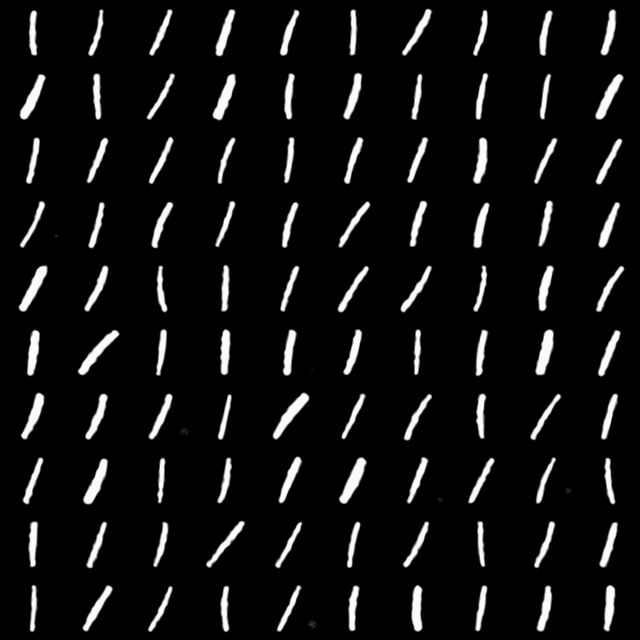
Give the GLSL for this pattern, as a Shadertoy shader.

```glsl
// Ten by ten grid of white brush strokes on black, one upright or leaning stroke per cell.
// Each stroke is the distance to a bowed, tapered segment whose lean, width and
// bend come from a per-cell hash; noise roughens its edge and adds rare grey specks.

const float CELLS = 10.0;
const vec2 STROKE_CENTRE = vec2(0.52, 0.49);
const float HALF_HEIGHT = 0.355;
const float EDGE_SOFTNESS = 0.022;
const vec3 BACKGROUND = vec3(0.0);
const vec3 INK = vec3(0.985);

float hash(vec2 p, float seed) {
    vec3 q = fract(vec3(p.xyx + seed * 7.31) * vec3(0.1031, 0.1030, 0.0973));
    q += dot(q, q.yzx + 33.33);
    return fract((q.x + q.y) * q.z);
}

float valueNoise(vec2 p, float seed) {
    vec2 i = floor(p);
    vec2 f = fract(p);
    f = f * f * (3.0 - 2.0 * f);
    float low = mix(hash(i, seed), hash(i + vec2(1, 0), seed), f.x);
    float high = mix(hash(i + vec2(0, 1), seed), hash(i + vec2(1, 1), seed), f.x);
    return mix(low, high, f.y);
}

// Signed distance to a segment from -axis to axis, bowed sideways and tapered.
float strokeDistance(vec2 p, vec2 axis, float bow, float radius, float taper) {
    float t = clamp(dot(p, axis) / dot(axis, axis), -1.0, 1.0);
    vec2 spine = axis * t + vec2(bow * (0.5 - t * t), 0.0);
    float localRadius = radius * (1.0 + taper * t - 0.16 * t * t);
    return length(p - spine) - localRadius;
}

// Coverage of the stroke belonging to one cell.
float strokeMask(vec2 p, vec2 cell, float blur) {
    float width = hash(cell, 1.0);
    float slant = hash(cell, 2.0);
    float lean = mix(-0.04, 0.16, slant) + 0.14 * pow(hash(cell, 3.0), 5.0);
    float radius = 0.038 + 0.022 * width + 0.036 * pow(width, 6.0);
    float bow = 0.075 * (hash(cell, 4.0) - 0.5);
    float taper = 0.3 * (hash(cell, 5.0) - 0.5);

    vec2 axis = vec2(lean, HALF_HEIGHT - 0.85 * radius);
    float roughness = valueNoise(p * 14.0 + cell * 31.0, 6.0) - 0.5;
    float d = strokeDistance(p, axis, bow, radius, taper) + 0.024 * roughness;
    return 1.0 - smoothstep(-blur, blur, d);
}

// Faint dusty smudge beside the stroke in a few cells.
float speckMask(vec2 p, vec2 cell) {
    float present = step(0.95, hash(cell, 7.0));
    vec2 centre = vec2(0.36, -0.22 + 0.2 * (hash(cell, 8.0) - 0.5));
    float size = mix(0.03, 0.09, hash(cell, 9.0));
    float falloff = 1.0 - smoothstep(0.3 * size, size, length(p - centre));
    return present * falloff * 0.25 * valueNoise(p * 28.0 + cell * 17.0, 10.0);
}

void mainImage(out vec4 fragColor, in vec2 fragCoord) {
    vec2 grid = fragCoord / iResolution.xy * CELLS;
    vec2 cell = floor(grid);
    vec2 p = fract(grid) - STROKE_CENTRE;

    // Soft edge, never narrower than a pixel.
    float pixel = CELLS / min(iResolution.x, iResolution.y);
    float blur = max(EDGE_SOFTNESS, 0.7 * pixel);

    float ink = max(strokeMask(p, cell, blur), speckMask(p, cell));
    fragColor = vec4(mix(BACKGROUND, INK, ink), 1.0);
}
```
